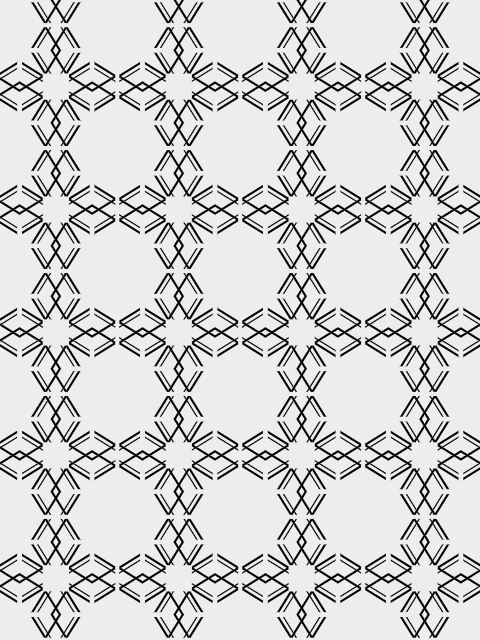
This pattern is drawn by a WebGL 1 fragment shader. Its source:

```glsl
precision highp float;
// Lattice of four-petal stars made of interlaced black line rhombi on pale grey.

uniform vec2 u_resolution;

const vec3 PAPER = vec3(0.93);
const vec3 INK = vec3(0.005);

// Layout, in canvas widths
const float TILE = 0.2561;
const vec2 STAR_CENTRE = vec2(0.1163, 0.1285);

// Petal shape, in tiles
const float PETAL_DISTANCE = 0.295;
const float PETAL_HALF_LENGTH = 0.188;
const float RHOMBUS_OFFSET = 0.085;
const float RHOMBUS_HALF_HEIGHT = 0.118;
const float SLOPE = 0.62;
const float TIP_GAP = 0.020;
const float THIN_INSET = 0.043;
const float THICK_HALF_WIDTH = 0.0085;
const float THIN_HALF_WIDTH = 0.0048;

// Distance to the line y = height + slope * x
float lineDistance(vec2 p, float height, float slope) {
    return abs(p.y - height - slope * p.x) / sqrt(1.0 + slope * slope);
}

// Coverage of a shape from its signed distance
float coverage(float dist, float pixel) {
    return clamp(0.5 - dist / pixel, 0.0, 1.0);
}

// Fold the plane into one quarter of one petal
vec2 foldToPetal(vec2 p) {
    vec2 q = abs(p);
    q = vec2(max(q.x, q.y), min(q.x, q.y));
    return vec2(abs(q.x - PETAL_DISTANCE), q.y);
}

float petal(vec2 p, float pixel) {
    float apex = RHOMBUS_OFFSET + RHOMBUS_HALF_HEIGHT;
    float foot = RHOMBUS_OFFSET - RHOMBUS_HALF_HEIGHT;

    // Outer edges and their thin parallels, parted at the apex
    float outer = lineDistance(p, apex, -SLOPE) - THICK_HALF_WIDTH;
    float thin = lineDistance(p, apex - THIN_INSET, -SLOPE) - THIN_HALF_WIDTH;
    float parted = max(min(outer, thin), TIP_GAP - p.x);

    // Long inner edges crossing around the petal axis
    float inner = min(lineDistance(p, foot, SLOPE),
                      lineDistance(p, -foot, -SLOPE)) - THICK_HALF_WIDTH;

    // Straight cut at both petal ends
    float shape = max(min(parted, inner), p.x - PETAL_HALF_LENGTH);
    return coverage(shape, pixel);
}

void main() {
    vec2 canvas = gl_FragCoord.xy / u_resolution.x;
    float pixel = 1.0 / (u_resolution.x * TILE);
    vec2 cell = fract((canvas - STAR_CENTRE) / TILE + 0.5) - 0.5;
    float ink = petal(foldToPetal(cell), pixel);
    gl_FragColor = vec4(mix(PAPER, INK, ink), 1.0);
}
```
